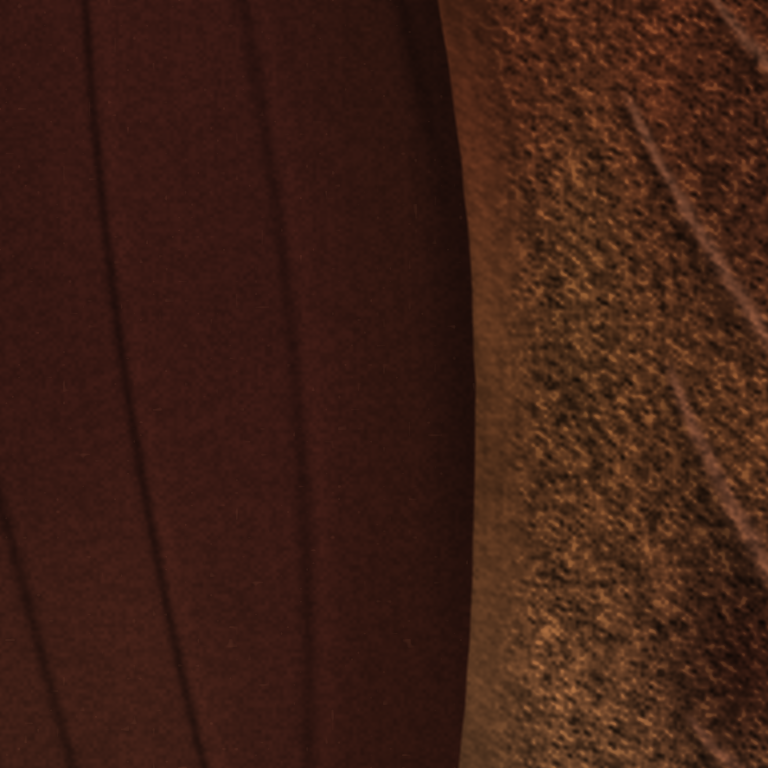
Reproduce this texture procedurally as a Shadertoy shader.

```glsl
// Two overlapping fibrous leaves: a dark veined sheath beside a rough, ridged bronze one.

float hash(vec2 p) {
    return fract(sin(dot(p, vec2(127.1, 311.7))) * 43758.545);
}

float valueNoise(vec2 p) {
    vec2 cell = floor(p), f = fract(p);
    f = f * f * (3.0 - 2.0 * f);
    return mix(mix(hash(cell), hash(cell + vec2(1, 0)), f.x),
               mix(hash(cell + vec2(0, 1)), hash(cell + vec2(1, 1)), f.x), f.y);
}

float fbm(vec2 p) {
    float sum = 0.0, amp = 0.5;
    for (int i = 0; i < 4; i++) {
        sum += amp * valueNoise(p);
        p = mat2(1.6, 1.2, -1.2, 1.6) * p + 7.3;
        amp *= 0.5;
    }
    return sum / 0.9375;
}

float bell(float d, float width) {
    return exp(-d * d / (width * width));
}

float blob(vec2 p, vec2 center, vec2 size) {
    vec2 q = (p - center) / size;
    return exp(-dot(q, q));
}

// Boundary of the front leaf, bulging right just below mid height
float leafEdge(float y) {
    float h = y - 0.45;
    return 0.619 - h * h * (h > 0.0 ? 0.162 : 0.104);
}

// Parabolic crease x = start + slope * t + bend * t^2, with t measured downward
float crease(vec2 p, float start, float slope, float bend, float width) {
    float t = 1.0 - p.y;
    return bell(p.x - start - t * (slope + bend * t), width);
}

// Raised fibre from a to b: x = highlight, y = shadow beside it
vec2 ridge(vec2 p, vec2 a, vec2 b, float width) {
    vec2 dir = normalize(b - a), q = p - a;
    float along = dot(q, dir) / length(b - a);
    float side = dot(q, vec2(-dir.y, dir.x));
    side += 0.008 * sin(3.14159 * clamp(along, 0.0, 1.0));
    side += 0.005 * (valueNoise(p * 70.0) - 0.5);
    float span = smoothstep(-0.04, 0.12, along) * (1.0 - smoothstep(0.95, 1.1, along));
    float thickness = width * (0.6 + 0.5 * along);
    return span * vec2(bell(side, thickness), bell(side + 2.2 * thickness, 1.7 * thickness));
}

vec3 darkLeaf(vec2 p, float gap) {
    vec3 col = mix(vec3(0.213, 0.092, 0.072), vec3(0.252, 0.122, 0.088),
                   smoothstep(0.55, 0.0, p.y) * smoothstep(0.55, 0.15, p.x));
    col *= 0.9 + 0.2 * fbm(p * vec2(9.0, 4.0));
    col = mix(col, vec3(0.178, 0.080, 0.055), smoothstep(0.26, 0.08, gap) * 0.8);
    col *= 1.0 - 0.34 * smoothstep(0.09, 0.0, gap) * smoothstep(-0.2, 0.5, p.y);

    // Creases with a faint lit flank
    float dark = 0.36 * crease(p, 0.111, 0.06, 0.095, 0.007)
               + 0.22 * crease(p, 0.316, 0.19, -0.105, 0.010)
               + 0.32 * crease(p, -0.176, 0.27, 0.0, 0.009)
               + 0.25 * crease(p, 0.520, 0.26, -0.12, 0.012) * smoothstep(0.6, 1.0, p.y);
    float lit = crease(p, 0.130, 0.06, 0.095, 0.012) + crease(p, 0.338, 0.19, -0.105, 0.014);
    col *= 1.0 - dark + 0.08 * lit;

    // Fine nap and sparse pale flecks
    float grain = valueNoise(p * 210.0) + 0.7 * valueNoise(p * vec2(95.0, 130.0)) - 0.85;
    float fleck = smoothstep(0.90, 1.0, valueNoise(p * 120.0 + 31.0));
    return col * (1.0 + 0.20 * grain) + 0.05 * fleck * vec3(1.0, 0.65, 0.45);
}

vec3 bronzeLeaf(vec2 p, float inset) {
    // Reddish above, tan below, with broad shaded hollows at the right
    vec3 col = mix(vec3(0.385, 0.245, 0.150), vec3(0.335, 0.195, 0.110), smoothstep(0.0, 0.45, p.y));
    col = mix(col, vec3(0.295, 0.145, 0.085), smoothstep(0.5, 0.9, p.y));
    col = mix(col, vec3(0.335, 0.205, 0.115), 0.8 * blob(p, vec2(0.76, 0.60), vec2(0.07, 0.28)));
    col = mix(col, vec3(0.180, 0.085, 0.055), 0.95 * blob(p, vec2(0.98, 0.14), vec2(0.13, 0.17)));
    col = mix(col, vec3(0.240, 0.120, 0.075), 0.8 * blob(p, vec2(1.0, 0.74), vec2(0.11, 0.20)));
    col *= 0.82 + 0.36 * fbm(p * vec2(14.0, 8.0));

    // Lengthwise striations follow the smooth rim
    float rim = smoothstep(0.11, 0.02, inset);
    col *= 1.0 + 0.16 * rim * (valueNoise(vec2(inset * 90.0, p.y * 5.0)) - 0.5);
    col *= 1.0 - 0.22 * crease(p, 0.695, 0.40, -0.12, 0.009) * smoothstep(0.65, 0.9, p.y);
    col *= 1.0 - 0.20 * crease(p, 0.625, 0.20, 0.10, 0.012);

    // Coarse matted fibres
    vec2 slant = mat2(0.82, 0.57, -0.57, 0.82) * p;
    float fibre = valueNoise(slant * vec2(85.0, 165.0)) + 0.7 * valueNoise(p * 190.0) - 0.85;
    float rough = mix(0.85, 0.24, rim);
    col *= 1.0 + rough * fibre;
    float glint = smoothstep(0.22, 0.6, fibre) * (1.0 - rim);
    col += glint * vec3(0.060, 0.047, 0.020);

    // Pale diagonal ridges
    vec2 ribs = ridge(p, vec2(0.810, 0.885), vec2(1.010, 0.545), 0.010)
              + ridge(p, vec2(0.868, 0.530), vec2(1.010, 0.245), 0.012)
              + ridge(p, vec2(0.915, 1.030), vec2(1.020, 0.900), 0.009)
              + ridge(p, vec2(0.895, 0.070), vec2(0.990, -0.020), 0.009);
    col *= 1.0 - 0.30 * min(ribs.y, 1.0);
    vec3 ribColor = vec3(0.445, 0.270, 0.190) * (1.0 + 0.45 * fibre);
    return mix(col, ribColor, 0.85 * min(ribs.x, 1.0));
}

void mainImage(out vec4 fragColor, in vec2 fragCoord) {
    vec2 p = fragCoord / iResolution.xy;
    float inset = p.x - leafEdge(p.y) - 0.002 * (valueNoise(vec2(p.y * 24.0, 2.0)) - 0.5);
    float softness = max(0.003, 1.0 / iResolution.x);
    float front = smoothstep(-softness, softness, inset);
    vec3 col = mix(darkLeaf(p, max(-inset, 0.0)), bronzeLeaf(p, max(inset, 0.0)), front);
    fragColor = vec4(clamp(col, 0.0, 1.0), 1.0);
}
```
